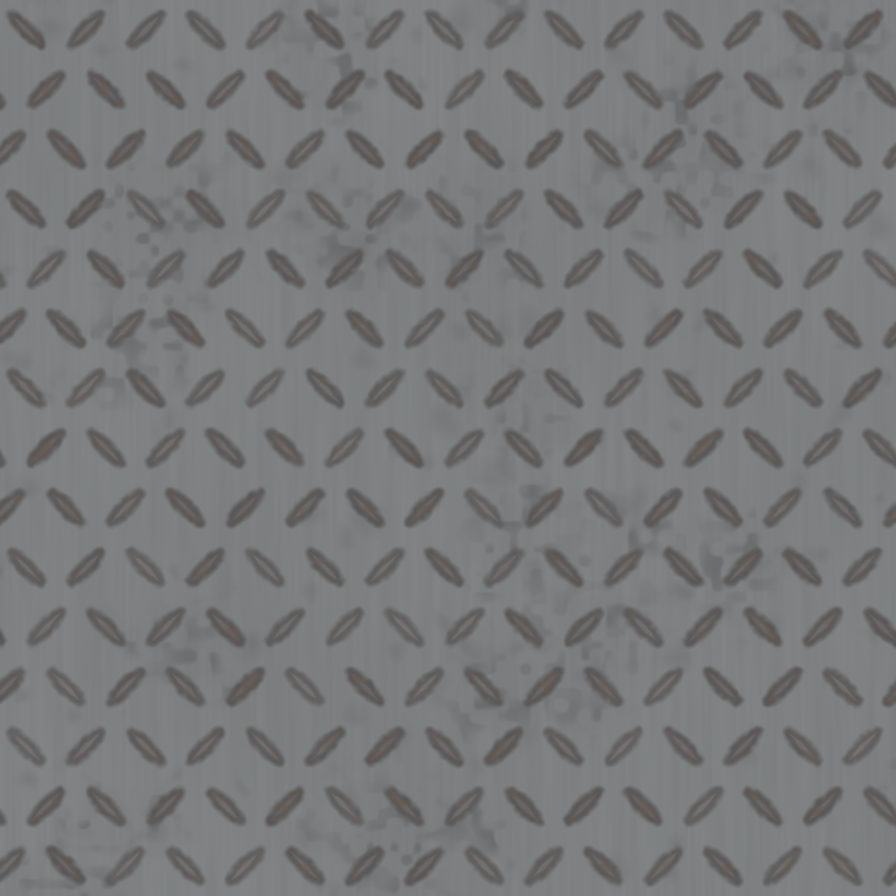
This texture is drawn by a WebGL 1 fragment shader. Its source:

```glsl
precision highp float;
// Worn steel tread plate: staggered lens-shaped studs on brushed, smudged grey metal.

uniform vec2 u_resolution;

const float REPEATS = 15.0;
const vec3 STEEL = vec3(0.494, 0.504, 0.508);
const vec3 STUD_EDGE = vec3(0.358, 0.347, 0.343);
const vec3 STUD_CORE = vec3(0.450, 0.442, 0.436);
const vec3 RUST = vec3(0.405, 0.345, 0.310);
const vec3 GRIME = vec3(0.395, 0.400, 0.405);

float hash(vec2 p) {
  vec3 q = fract(p.xyx * vec3(0.1031, 0.1030, 0.0973));
  q += dot(q, q.yzx + 33.33);
  return fract((q.x + q.y) * q.z);
}

float valueNoise(vec2 p) {
  vec2 cell = floor(p);
  vec2 f = fract(p);
  f = f * f * (3.0 - 2.0 * f);
  float low = mix(hash(cell), hash(cell + vec2(1.0, 0.0)), f.x);
  float high = mix(hash(cell + vec2(0.0, 1.0)), hash(cell + vec2(1.0, 1.0)), f.x);
  return mix(low, high, f.y);
}

// Soft round patches around scattered cell points; only some cells hold one.
float cellPatches(vec2 p, float density) {
  vec2 cell = floor(p);
  float patches = 0.0;
  for (int y = -1; y <= 1; y++) {
    for (int x = -1; x <= 1; x++) {
      vec2 id = cell + vec2(float(x), float(y));
      vec2 point = id + vec2(hash(id + 17.0), hash(id + 59.0));
      float radius = mix(0.4, 0.9, hash(id + 83.0));
      float present = step(hash(id + 31.0), density);
      patches = max(patches, present * (1.0 - smoothstep(0.0, radius, length(p - point))));
    }
  }
  return patches;
}

// Signed distance to a pointed lens lying along x.
float lensDistance(vec2 p, float halfLength, float halfWidth) {
  p = abs(p);
  float offset = (halfLength * halfLength - halfWidth * halfWidth) / (2.0 * halfWidth);
  float radius = offset + halfWidth;
  bool beyondTip = (p.x - halfLength) * offset > p.y * halfLength;
  return beyondTip ? length(p - vec2(halfLength, 0.0))
                   : length(p + vec2(0.0, offset)) - radius;
}

// Brushed sheet with vertical streaks and a slow drift in tone.
vec3 brushedSteel(vec2 uv) {
  float streak = valueNoise(uv * vec2(260.0, 14.0)) + valueNoise(uv * vec2(110.0, 6.0) + 40.0) - 1.0;
  float drift = sin(uv.x * 9.0 + 2.0 * sin(uv.y * 5.0)) + sin(uv.y * 13.0 + uv.x * 4.0);
  return STEEL + 0.012 * streak + 0.003 * drift;
}

// Ragged stains, broken up by finer noise.
float smudges(vec2 uv) {
  vec2 warp = vec2(valueNoise(uv * 35.0), valueNoise(uv * 35.0 + 71.0)) - 0.5;
  float area = cellPatches(uv * 8.0 + 0.6 * warp, 0.4);
  float fleck = smoothstep(0.45, 0.8, valueNoise(uv * 75.0 + 9.0));
  float specks = cellPatches(uv * 38.0 + 0.7 * warp, 0.07);
  return 0.65 * area * fleck + 0.12 * area + 0.28 * specks;
}

// Stud layer: dark rim, paler worn slit and traces of rust.
vec3 paintStud(vec3 base, vec2 p, vec2 id, vec2 uv) {
  float grain = valueNoise(uv * 150.0) - 0.5;
  float wear = hash(id + 7.0);
  float d = lensDistance(p, 0.34, 0.058) + 0.035 * grain;
  float body = (1.0 - smoothstep(0.025, 0.145, d)) * mix(1.0, 0.78, wear * wear);
  float slit = 1.0 - smoothstep(-0.048, 0.008, d);
  float rust = (1.0 - smoothstep(-0.01, 0.06, d)) * smoothstep(0.5, 0.85, valueNoise(uv * 95.0 + 23.0));
  vec3 metal = mix(STUD_EDGE, STUD_CORE, slit * mix(0.5, 1.0, wear));
  metal = mix(metal, RUST, 0.65 * rust * (1.0 - 0.7 * wear));
  return mix(base, metal + 0.025 * grain, body);
}

void main() {
  vec2 uv = gl_FragCoord.xy / u_resolution.y;

  // Rows run from the top; each steps a third of a cell, in groups of three.
  float row = REPEATS - 1.0 - floor(uv.y * REPEATS);
  float group = floor(row / 3.0);
  float stepInGroup = row - 3.0 * group;
  float across = uv.x * REPEATS + 0.06 - stepInGroup / 3.0;
  float column = floor(across);
  vec2 local = vec2(fract(across), fract(uv.y * REPEATS)) - 0.5;

  // Leaning alternates, with a seam that moves one column per group.
  float pastSeam = step(group + 1.5, column);
  float lean = 2.0 * mod(column + stepInGroup + pastSeam, 2.0) - 1.0;
  vec2 slanted = vec2(local.x + lean * local.y, local.y - lean * local.x) * 0.7071;

  vec3 color = brushedSteel(uv);
  color = mix(color, GRIME, smudges(uv));
  color = paintStud(color, slanted, vec2(mod(column, REPEATS), row), uv);
  gl_FragColor = vec4(color, 1.0);
}
```
